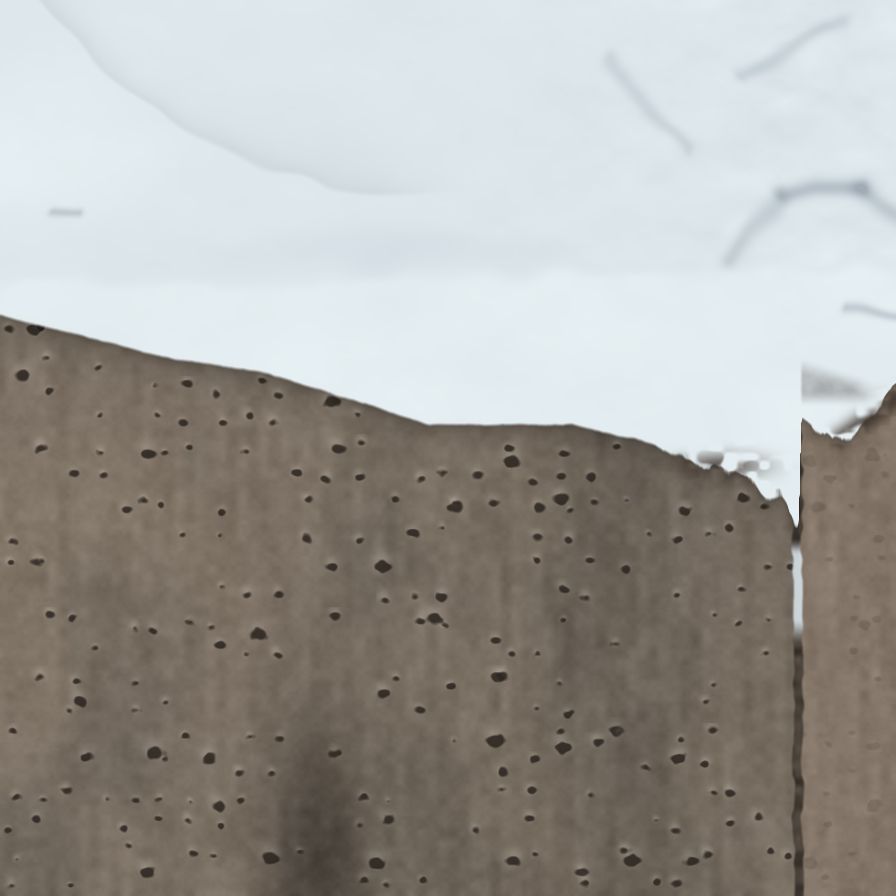
Write a WebGL 1 fragment shader that draws this texture.

```glsl
precision highp float;
// Bright snow lying over a pitted concrete slab with a vertical joint at right.
// A piecewise edge splits the two; soft creases model the snow, hashed cells
// scatter the pits, and layered value noise stains and grains the concrete.
uniform vec2 u_resolution;

const vec3 SNOW_SHADE = vec3(0.835, 0.876, 0.90);
const vec3 SNOW_LIGHT = vec3(0.915, 0.95, 0.96);
const vec3 SNOW_CREASE = vec3(0.63, 0.67, 0.71);
const vec3 CONCRETE_LIGHT = vec3(0.49, 0.445, 0.395);
const vec3 CONCRETE_DARK = vec3(0.40, 0.368, 0.33);
const vec3 SLAB_RIGHT = vec3(0.515, 0.46, 0.405);
const vec3 PIT_COLOR = vec3(0.16, 0.135, 0.115);
const vec3 WET_SLUSH = vec3(0.66, 0.68, 0.68);
const float JOINT_X = 0.89;

float hash(vec2 p) {
  vec3 q = fract(p.xyx * 0.1031);
  q += dot(q, q.yzx + 33.33);
  return fract((q.x + q.y) * q.z);
}

float noise(vec2 p) {
  vec2 i = floor(p), f = fract(p);
  f = f * f * (3.0 - 2.0 * f);
  return mix(mix(hash(i), hash(i + vec2(1, 0)), f.x),
             mix(hash(i + vec2(0, 1)), hash(i + vec2(1, 1)), f.x), f.y);
}

// Layered noise centred on zero.
float grain(vec2 p) {
  float sum = -0.47, amp = 0.5;
  for (int i = 0; i < 4; i++) {
    sum += amp * noise(p);
    p = p * 2.03 + 17.0;
    amp *= 0.5;
  }
  return sum;
}

float ramp(float x, float a, float b) { return clamp((x - a) / (b - a), 0.0, 1.0); }

float blob(vec2 p, vec2 c, vec2 r) { vec2 q = (p - c) / r; return exp(-dot(q, q)); }

float crease(vec2 p, vec2 a, vec2 b, float width) {
  vec2 ab = b - a;
  float d = length(p - a - ab * clamp(dot(p - a, ab) / dot(ab, ab), 0.0, 1.0)) / width;
  return exp(-d * d);
}

// Height of the snow boundary on the left slab and on the right slab.
float snowEdge(float x) {
  float left = 0.648 - 0.049 * ramp(x, 0.0, 0.195) - 0.016 * ramp(x, 0.195, 0.3)
    - 0.057 * ramp(x, 0.3, 0.48) - 0.018 * ramp(x, 0.64, 0.716)
    - 0.061 * ramp(x, 0.716, 0.87) - 0.03 * ramp(x, 0.87, 0.885);
  float right = 0.532 - 0.02 * ramp(x, 0.895, 0.94) + 0.055 * ramp(x, 0.95, 1.0);
  float crumble = 0.003 + 0.022 * smoothstep(0.7, 0.8, x);
  return mix(left, right, smoothstep(0.891, 0.895, x)) + crumble * grain(vec2(x * 55.0, 3.0));
}

vec3 snow(vec2 p) {
  float rough = smoothstep(0.45, 0.95, p.x) * smoothstep(0.66, 0.74, p.y);
  vec2 w = p + 0.016 * (vec2(noise(p * 24.0), noise(p * 24.0 + 9.0)) - 0.5);
  float shelf = 0.682 + 0.012 * ramp(p.x, 0.3, 0.85);
  float light = 0.72 - 0.36 * smoothstep(shelf - 0.005, shelf + 0.014, w.y);
  light += 0.42 * blob(p, vec2(0.04, 0.84), vec2(0.16, 0.1));
  light += 0.28 * blob(w, vec2(0.9, 0.735), vec2(0.065, 0.042));
  light -= 0.3 * blob(w, vec2(0.42, 0.72), vec2(0.22, 0.025));
  light += 0.35 * grain(p * vec2(9, 15)) + (0.15 + 0.75 * rough) * grain(w * vec2(23, 35));
  // Long drift line, then the broken lumps at upper right.
  float above = w.y - 0.785 - 0.215 * pow(ramp(p.x, 0.47, 0.04), 2.3);
  float fold = 0.28 * smoothstep(-0.004, 0.006, above) * exp(-max(above, 0.0) / 0.025)
    * (1.0 - smoothstep(0.4, 0.53, p.x));
  fold += 0.4 * crease(w, vec2(0.815, 0.708), vec2(0.872, 0.782), 0.01);
  fold += 0.65 * crease(w, vec2(0.875, 0.79), vec2(0.96, 0.785), 0.01);
  fold += 0.5 * crease(w, vec2(0.96, 0.785), vec2(1.0, 0.755), 0.012);
  fold += 0.3 * crease(w, vec2(0.68, 0.935), vec2(0.765, 0.83), 0.009);
  fold += 0.35 * crease(w, vec2(0.83, 0.92), vec2(0.94, 0.975), 0.008);
  fold += 0.5 * crease(w, vec2(0.945, 0.657), vec2(1.0, 0.652), 0.006);
  fold += 0.5 * crease(w, vec2(0.062, 0.762), vec2(0.09, 0.762), 0.005);
  vec3 col = mix(SNOW_SHADE, SNOW_LIGHT, clamp(light, -0.3, 1.1));
  return mix(col, SNOW_CREASE, min(fold, 1.0));
}

vec3 concrete(vec2 p) {
  float shade = 0.3 + 0.55 * smoothstep(-0.09, 0.15, grain(p * vec2(7, 4)));
  shade -= 0.45 * blob(p, vec2(0.72, 0.34), vec2(0.13, 0.25));
  shade += 0.35 * blob(p, vec2(0.1, 0.35), vec2(0.2));
  vec3 col = mix(CONCRETE_DARK, CONCRETE_LIGHT, shade);
  col = mix(col, SLAB_RIGHT, smoothstep(JOINT_X - 0.003, JOINT_X + 0.003, p.x));
  col *= 1.0 - 0.4 * blob(p, vec2(0.35, 0.05), vec2(0.05, 0.15));
  col += 0.09 * grain(p * 85.0) + 0.05 * (noise(p * vec2(85, 14)) - 0.5);
  // Two sizes of irregular pits, each with a pale lip.
  for (int i = 0; i < 2; i++) {
    float layer = float(i), cells = 15.0 + 16.0 * layer;
    vec2 q = p * cells + 31.0 * layer, id = floor(q);
    vec2 d = (fract(q) - 0.25 - 0.5 * vec2(hash(id + 5.0), hash(id + 23.0))) / cells;
    float radius = (0.0035 + 0.0045 * hash(id + 41.0)) * (1.0 - 0.4 * layer);
    float present = step(hash(id + 71.0), 0.32) * (1.0 - 0.8 * step(JOINT_X, p.x));
    float r = length(d * vec2(0.85, 1.15)) + 0.005 * (noise(p * 150.0) - 0.5) - radius;
    col += 0.1 * present * blob(d, vec2(-0.3, 0.8) * radius, vec2(1.5 * radius));
    col = mix(col, PIT_COLOR, 0.85 * present * (1.0 - smoothstep(-0.002, 0.002, r)));
  }
  // Joint: dark crumbs below, trapped snow near its top.
  float offset = abs(p.x - JOINT_X - 0.005 * (noise(vec2(p.y * 80.0, 2.0)) - 0.5));
  float trapped = smoothstep(0.28, 0.31, p.y) * (1.0 - smoothstep(0.38, 0.4, p.y));
  vec3 crumbs = mix(PIT_COLOR, CONCRETE_DARK, 0.7 * noise(p * 110.0));
  return mix(col, mix(crumbs, SNOW_SHADE, trapped), 0.9 - 0.9 * smoothstep(0.003, 0.007, offset));
}

void main() {
  vec2 p = gl_FragCoord.xy / u_resolution;
  float height = p.y - snowEdge(p.x) + 0.01 * smoothstep(0.7, 0.85, p.x) * (noise(p * 90.0) - 0.5);
  vec3 ground = concrete(p) * (1.0 - 0.28 * exp(min(height, 0.0) / 0.012));
  float slush = smoothstep(0.892, 0.897, p.x) * (1.0 - smoothstep(0.95, 0.99, p.x))
    * smoothstep(0.545, 0.565, p.y) * (1.0 - smoothstep(0.58, 0.604, p.y + 0.3 * (p.x - JOINT_X)));
  vec3 cover = mix(snow(p), WET_SLUSH + 0.16 * grain(p * 60.0), 0.85 * slush);
  vec3 col = mix(ground, cover, smoothstep(-0.0025, 0.0025, height));
  float debris = blob(p, vec2(0.805, 0.48), vec2(0.045, 0.014)) + crease(p, vec2(0.94, 0.512), vec2(1.0, 0.555), 0.012);
  debris *= smoothstep(0.3, 0.65, noise(p * vec2(75, 100)));
  gl_FragColor = vec4(mix(col, PIT_COLOR * 1.5, 0.8 * min(debris, 1.0)), 1.0);
}
```
